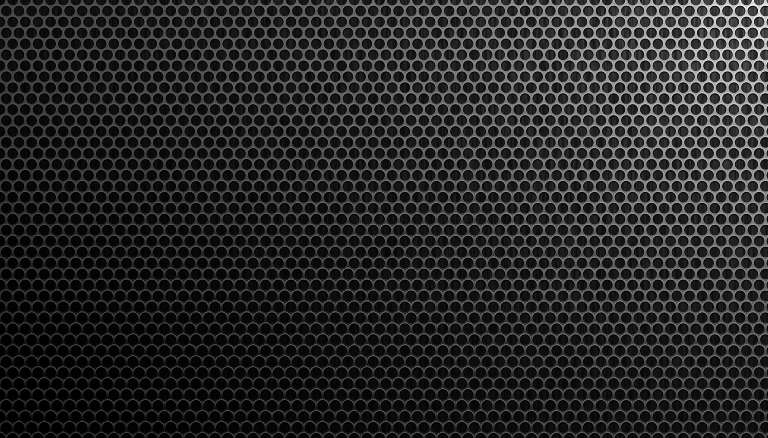
Write a Shadertoy shader that draws this pattern.

```glsl
// Perforated dark metal: round holes on a staggered lattice over a brushed backing.
// The nearest hole gives a distance for web, rim and inner shadow; a glow from the
// upper right lights the sheet and fades to near black at the lower left.

#define COLUMNS 60.7        // holes across the canvas
#define HOLE_RADIUS 0.415   // in units of the hole spacing
#define RIM_WIDTH 0.05
#define GLOW_FALLOFF 2.0
#define WEB_BASE 0.06
#define WEB_GLOW 0.66
#define FLOOR_GLOW 0.24
#define STREAK_DENSITY 9.0  // brushed streaks per hole spacing
#define STREAK_DEPTH 1.0

float hash(vec2 p) {
    return fract(sin(dot(p, vec2(127.1, 311.7))) * 43758.5453);
}

float noise(vec2 p) {
    vec2 i = floor(p), f = fract(p);
    f = f * f * (3.0 - 2.0 * f);
    return mix(mix(hash(i), hash(i + vec2(1, 0)), f.x),
               mix(hash(i + vec2(0, 1)), hash(i + vec2(1, 1)), f.x), f.y);
}

// Offset from the nearest centre of the staggered lattice
vec2 nearestHole(vec2 p) {
    vec2 cell = vec2(1.0, sqrt(3.0));
    vec2 a = mod(p + 0.5 * cell, cell) - 0.5 * cell;
    vec2 b = mod(p, cell) - 0.5 * cell;
    return dot(a, a) < dot(b, b) ? a : b;
}

void mainImage(out vec4 fragColor, in vec2 fragCoord) {
    vec2 uv = fragCoord / iResolution.xy;
    float pixel = COLUMNS / iResolution.x;
    vec2 p = (fragCoord - vec2(0.0, iResolution.y)) * pixel;

    // Light over the whole sheet
    vec2 toCorner = (fragCoord - iResolution.xy) / iResolution.x;
    float glow = exp(-GLOW_FALLOFF * length(toCorner));
    float lit = smoothstep(0.0, 0.85, max(uv.y, 1.3 * glow));

    // Distance to the hole edge and facing of that edge
    vec2 c = nearestHole(p);
    float r = length(c);
    float d = r - HOLE_RADIUS;
    float up = c.y / max(r, 0.001);

    // Brushed backing, shadowed under the upper edge of the hole
    float streak = noise(vec2(p.x * STREAK_DENSITY, p.y * 0.7));
    float backing = FLOOR_GLOW * max(glow - 0.11, 0.0) + 0.05 * uv.y * uv.y;
    backing *= 1.0 + STREAK_DEPTH * (streak - 0.5);
    backing *= 1.0 - smoothstep(-0.16, 0.0, d) * (0.5 + 0.4 * up);

    // Metal web: low down, only the part above each hole stays lit
    float web = WEB_BASE + WEB_GLOW * glow + 0.10 * uv.y;
    float facing = smoothstep(-0.5, 0.7, up);
    web *= mix(0.2 + 0.8 * facing, 1.0, lit);
    web *= 0.94 + 0.12 * noise(p * 1.7);

    // Thin bright rim, strongest along the upper arc
    float rim = 1.0 - smoothstep(RIM_WIDTH - 0.5 * pixel, RIM_WIDTH + 0.5 * pixel,
                                 abs(d - RIM_WIDTH));
    web += rim * (0.06 + 0.12 * glow) * mix(facing, 0.5 + 0.5 * up, lit);

    float metal = smoothstep(-0.5 * pixel, 0.5 * pixel, d);
    fragColor = vec4(vec3(mix(backing, web, metal)), 1.0);
}
```
